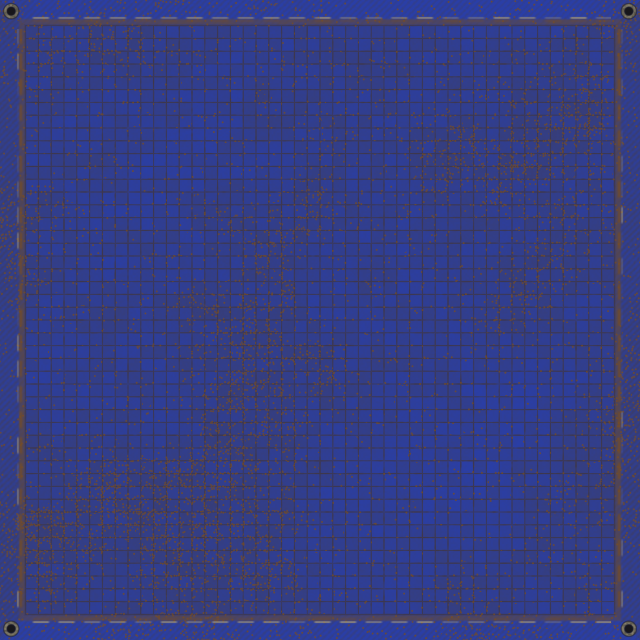
Give the GLSL for this texture, as a Shadertoy shader.

```glsl
// Worn blue tarpaulin: gridded weave, rusty specks, stitched twill hem and corner eyelets.

const float CELLS = 50.0;          // grid cells across the canvas
const float LINE_HALF = 0.04;      // half width of a grid line, in cells
const float HEM = 0.04;            // hem width
const float TWILL = 100.0;         // diagonal ribs across the hem
const float STITCH_STEP = 0.04;    // spacing of stitches
const float STITCH_LENGTH = 0.025;
const float STITCH_INSET = 0.028;  // distance of the seam from the edge
const float SPECKS = 300.0;        // rust speck cells across
const float EYELET_INSET = 0.0175;

const vec3 BRIGHT_BLUE = vec3(0.165, 0.245, 0.650);
const vec3 DULL_BLUE   = vec3(0.225, 0.240, 0.440);
const vec3 LINE_BROWN  = vec3(0.250, 0.210, 0.250);
const vec3 RUST        = vec3(0.470, 0.300, 0.130);
const vec3 SEAM_BROWN  = vec3(0.360, 0.280, 0.270);
const vec3 THREAD      = vec3(0.660, 0.600, 0.450);
const vec3 BRASS       = vec3(0.480, 0.460, 0.390);
const vec3 HOLE        = vec3(0.090, 0.085, 0.100);

float hash(vec2 p) {
    vec3 q = fract(vec3(p.xyx) * 0.1031);
    q += dot(q, q.yzx + 33.33);
    return fract((q.x + q.y) * q.z);
}

float noise(vec2 p) {
    vec2 i = floor(p), f = fract(p);
    f = f * f * (3.0 - 2.0 * f);
    return mix(mix(hash(i), hash(i + vec2(1, 0)), f.x),
               mix(hash(i + vec2(0, 1)), hash(i + vec2(1, 1)), f.x), f.y);
}

// Broad wear: two opposite worn quarters broken up by noise
float wearAt(vec2 p) {
    vec2 s = sin(6.2832 * p);
    float n = 0.45 * noise(p * 5.0 + 3.0) + 0.33 * noise(p * 12.0 + 17.0)
            + 0.22 * noise(p * 27.0 + 41.0);
    return clamp(0.5 + 0.16 * s.x * s.y + 0.9 * (n - 0.5), 0.0, 1.0);
}

// Cellular specks; density is the share of cells that hold one
float specks(vec2 p, float density, float px) {
    vec2 q = p * SPECKS, id = floor(q);
    float nearest = 2.0;
    for (int y = -1; y <= 1; y++)
    for (int x = -1; x <= 1; x++) {
        vec2 c = id + vec2(x, y);
        vec2 centre = c + vec2(hash(c + 5.3), hash(c + 71.7));
        if (hash(c + 131.1) < density) nearest = min(nearest, length(q - centre));
    }
    float aa = 0.6 * px * SPECKS;
    return 1.0 - smoothstep(0.45 - aa, 0.45 + aa, nearest);
}

// Soft band of given half width around zero
float band(float d, float halfWidth, float aa) {
    return 1.0 - smoothstep(halfWidth - aa, halfWidth + aa, abs(d));
}

void mainImage(out vec4 fragColor, in vec2 fragCoord) {
    vec2 p = fragCoord / iResolution.xy;
    float px = 1.0 / min(iResolution.x, iResolution.y);
    float wear = wearAt(p);
    float grain = noise(p * 350.0) - 0.5;

    // Grid of cells, each with its own tone
    vec2 cell = p * CELLS;
    vec2 toLine = abs(fract(cell + 0.5) - 0.5);
    float lineDist = min(toLine.x, toLine.y) + 0.03 * (noise(p * 180.0) - 0.5);
    float tone = 0.08 + 0.7 * wear + 0.4 * (hash(floor(cell)) - 0.5) + 0.16 * grain;
    vec3 col = mix(BRIGHT_BLUE, DULL_BLUE, clamp(tone, 0.0, 1.0));
    float line = band(lineDist, LINE_HALF, 0.75 * px * CELLS);
    col = mix(col, LINE_BROWN, line * (0.65 + 0.3 * noise(p * 70.0)));

    // Distances to the border; sides are the left and right hems
    vec2 d = min(p, 1.0 - p);
    float edge = min(d.x, d.y);
    bool side = d.x < d.y;
    float along = side ? p.y : p.x;
    float inHem = 1.0 - smoothstep(HEM - px, HEM + px, edge);

    // Twill hem, duller along the sides
    float rib = 0.5 + 0.5 * sin(6.2832 * TWILL * (p.x - p.y));
    float hemTone = (side ? 0.55 : 0.15) + 0.5 * (wear - 0.4) + 0.45 * (rib - 0.5) + 0.3 * grain;
    vec3 hem = mix(BRIGHT_BLUE, DULL_BLUE, clamp(hemTone, 0.0, 1.0));
    float fold = band(edge - 0.0345, 0.0045, 0.0025);
    hem = mix(hem, SEAM_BROWN, fold * (0.45 + 0.4 * noise(vec2(along * 45.0, edge * 90.0))));
    hem = mix(hem, LINE_BROWN, 0.7 * band(edge - HEM, 0.0012, px));
    col = mix(col, hem, inHem);

    // Rust gathers along the grid lines in worn patches
    float nearLine = exp(-60.0 * lineDist * lineDist);
    float patches = smoothstep(0.48, 0.85, wear) * (0.4 + 0.9 * noise(p * 60.0));
    float density = mix(0.01 + patches * (0.14 + 0.5 * nearLine) + 0.05 * nearLine,
                        0.05 + 0.25 * patches, inHem);
    col = mix(col, RUST, 0.7 * specks(p, density, px));

    // Seam of dashes, some of them faded, with a rusty trace beside it
    float stitch = along / STITCH_STEP - 0.1;
    float dash = band((fract(stitch) - 0.5) * STITCH_STEP, 0.5 * STITCH_LENGTH, 0.003);
    float fade = hash(vec2(floor(stitch), dot(step(0.5, p), vec2(3, 7)) + (side ? 20.0 : 0.0)));
    float inSpan = step(0.045, min(along, 1.0 - along));
    col = mix(col, RUST, inSpan * dash * (side ? 0.6 : 0.3) * band(edge - 0.0325, 0.0022, 0.002));
    float strength = side ? 0.7 * fade * fade : 0.35 + 0.6 * fade;
    col = mix(col, THREAD, inSpan * dash * strength * band(edge - STITCH_INSET, 0.0012, px));

    // Corner eyelets: dark rim, brass ring, open hole
    float r = length(d - EYELET_INSET);
    col = mix(col, HOLE, 0.75 * (1.0 - smoothstep(0.0125 - px, 0.0125 + px, r)));
    col = mix(col, BRASS * (0.9 + 0.4 * grain), band(r - 0.0092, 0.0021, px));
    col = mix(col, HOLE, 1.0 - smoothstep(0.006 - px, 0.006 + px, r));

    fragColor = vec4(col, 1.0);
}
```
